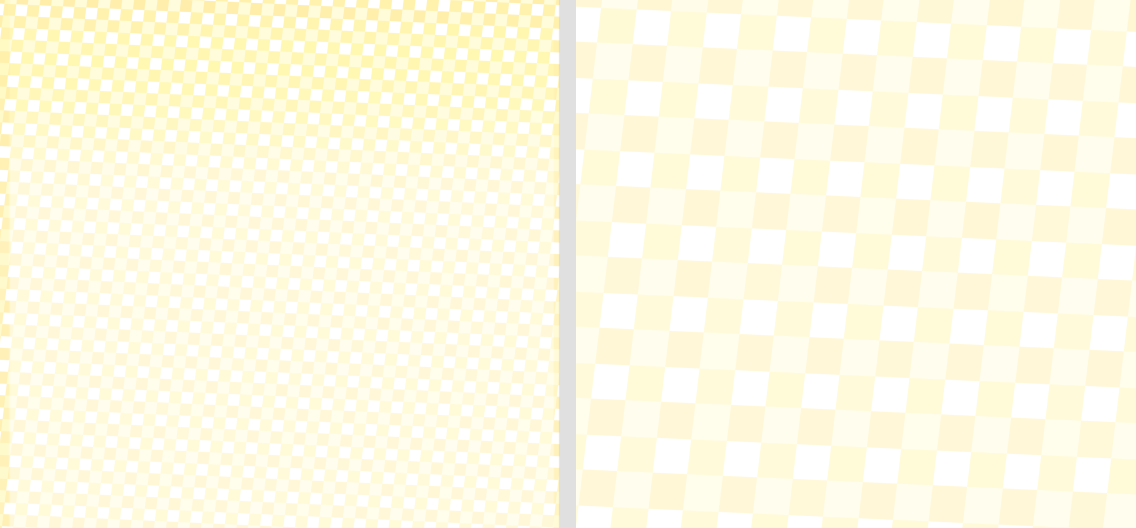
Left: the whole. Right: its middle third, enlarged.
Reproduce this pattern procedurally as a WebGL 2 fragment shader.

```glsl
#version 300 es
precision highp float;

#define STEP_ACROSS vec2(0.04167, 0.00188)
#define STEP_DOWN vec2(-0.00495, 0.04219)
#define WHITE_CENTER vec2(0.3785, 0.3307)
#define CELL_SHARE 0.49
#define FADE_START 0.11
#define FADE_END 0.36
#define LEFT_BAND 0.017
#define RIGHT_BAND 0.011
#define CELL_VARIATION 0.012

uniform vec2 u_resolution;
out vec4 fragColor;

const vec3 WHITE = vec3(1.0);
const vec3 CREAM = vec3(1.0, 0.992, 0.93);
const vec3 CREAM_DEEP = vec3(1.0, 0.988, 0.86);
const vec3 YELLOW = vec3(1.0, 0.982, 0.85);
const vec3 YELLOW_DEEP = vec3(1.0, 0.972, 0.70);
const vec3 PEACH = vec3(1.0, 0.970, 0.845);
const vec3 PEACH_DEEP = vec3(1.0, 0.965, 0.70);
const vec3 AMBER = vec3(1.0, 0.932, 0.67);
const vec3 TAN = vec3(0.86, 0.80, 0.62);

float hash(vec2 p) {
  vec3 h = fract(vec3(p.xyx) * 0.1031);
  h += dot(h, h.yzx + 33.33);
  return fract((h.x + h.y) * h.z);
}

float smoothNoise(float t) {
  float i = floor(t);
  return mix(hash(vec2(i, 7.0)), hash(vec2(i + 1.0, 7.0)), smoothstep(0.0, 1.0, t - i));
}

// 0 inside the cell centred on each whole number, 1 in the gap between
float stripe(float t, float blur) {
  float d = abs(fract(t + 0.5) - 0.5) - 0.5 * CELL_SHARE;
  return smoothstep(-blur, blur, d);
}

void main() {
  // Position in canvas widths, measured from the upper left
  vec2 p = vec2(gl_FragCoord.x, u_resolution.y - gl_FragCoord.y) / u_resolution.x;
  float pixel = 1.0 / u_resolution.x;

  // Skewed lattice
  mat2 lattice = mat2(STEP_ACROSS, STEP_DOWN);
  vec2 q = inverse(lattice) * (p - WHITE_CENTER);
  float blur = 0.7 * pixel / STEP_ACROSS.x;
  float column = stripe(q.x, blur);
  float row = stripe(q.y, blur);

  // Tone is sampled once per cell so that each one stays flat
  vec2 cell = floor(q * 2.0 + 0.5);
  vec2 center = WHITE_CENTER + lattice * (cell * 0.5);
  float deep = 1.0 - smoothstep(FADE_START, FADE_END, center.y);
  float warm = 1.0 - smoothstep(0.01, 0.08, center.y);

  // Stronger bands along both sides, uneven from top to bottom
  float leftSide = 1.0 - smoothstep(LEFT_BAND - 0.003, LEFT_BAND + 0.003, p.x);
  float rightSide = smoothstep(RIGHT_BAND + 0.002, RIGHT_BAND - 0.002, 1.0 - p.x);
  float side = max(leftSide, 0.7 * rightSide) * mix(0.55, 1.0, smoothNoise(center.y * 9.0));

  // Four cells of the repeat
  vec3 yellow = mix(mix(YELLOW, YELLOW_DEEP, deep), AMBER, max(0.6 * warm, 0.85 * side));
  vec3 peach = mix(mix(PEACH, PEACH_DEEP, deep), AMBER, max(warm, side));
  vec3 cream = mix(mix(CREAM, CREAM_DEEP, deep), YELLOW_DEEP, 0.65 * side);
  float variation = (hash(cell + 100.0) - 0.5) * CELL_VARIATION;
  vec3 tint = vec3(0.0, 0.2, 1.0) * variation;
  vec3 color = mix(mix(WHITE, yellow + tint, column), mix(peach + tint, cream + tint, column), row);

  // Thin rule on the right border
  color = mix(color, TAN, 0.6 * smoothstep(0.0016 + pixel, 0.0016 - pixel, 1.0 - p.x));
  fragColor = vec4(clamp(color, 0.0, 1.0), 1.0);
}
```
